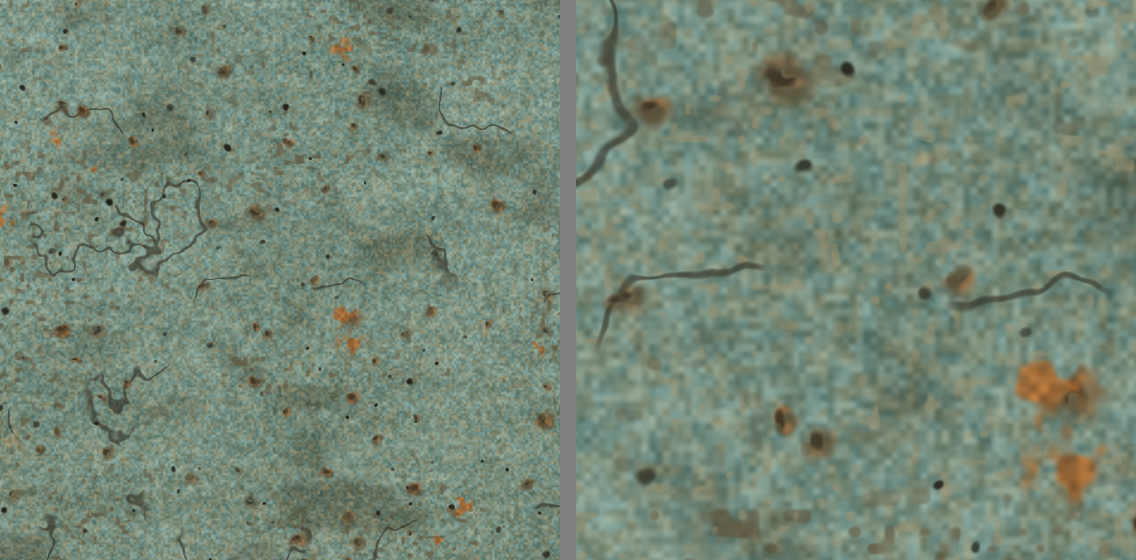
Left: the whole. Right: its middle third, enlarged.
Give the GLSL for this texture, as a three.js fragment shader.

```glsl
// Weathered teal painted metal with fine grain, rust spots, pits and hairline cracks.
#define PAINT vec3(0.468, 0.558, 0.498)
#define BROWN vec3(0.37, 0.31, 0.21)
#define PIT vec3(0.13, 0.12, 0.09)
#define ORANGE vec3(0.72, 0.42, 0.17)
#define TAN vec3(0.60, 0.57, 0.44)
#define GRAIN 0.20
#define STREAKS 0.075
#define SPOT_CELLS 15.0
#define PIT_CELLS 24.0
#define PATCH_CELLS 10.0
#define CRACK_WIDTH 0.018

varying vec2 vUv;

float hash(vec2 p) {
  vec3 q = fract(vec3(p.xyx) * 0.1031);
  q += dot(q, q.yzx + 33.33);
  return fract((q.x + q.y) * q.z);
}

float noise(vec2 p) {
  vec2 i = floor(p), f = fract(p);
  f = f * f * (3.0 - 2.0 * f);
  return mix(mix(hash(i), hash(i + vec2(1.0, 0.0)), f.x),
             mix(hash(i + vec2(0.0, 1.0)), hash(i + vec2(1.0)), f.x), f.y);
}

float fbm(vec2 p) {
  float sum = 0.0, gain = 0.5;
  for (int k = 0; k < 4; k++) {
    sum += gain * noise(p);
    p = p * 2.03 + 17.3;
    gain *= 0.5;
  }
  return sum / 0.9375;
}

// Scattered blots: x = soft halo, y = core, z = random value of the blot.
vec3 blots(vec2 p, float cells, float chance, float minR, float maxR, float seed) {
  vec2 home = floor(p * cells);
  vec3 result = vec3(0.0);
  for (int y = -1; y <= 1; y++) {
    for (int x = -1; x <= 1; x++) {
      vec2 id = home + vec2(x, y) + seed;
      float present = step(hash(id), chance);
      vec2 jitter = vec2(hash(id + 41.7), hash(id + 83.1));
      vec2 d = p - (id - seed + jitter) / cells;
      float size = hash(id + 127.9);
      float r = length(d) / mix(minR, maxR, size * size);
      float halo = present * (1.0 - smoothstep(0.45, 1.25, r));
      float core = present * (1.0 - smoothstep(0.2, 0.65, r));
      if (halo > result.x) result = vec3(halo, core, hash(id + 211.3));
    }
  }
  return result;
}

// Broken hairlines along the contours of a noise field.
float cracks(vec2 p) {
  float line = abs(fbm(p * 7.0 + 5.0) - 0.5);
  float broken = smoothstep(0.56, 0.68, noise(p * 10.0 + 31.0));
  return broken * (1.0 - smoothstep(0.2 * CRACK_WIDTH, CRACK_WIDTH, line));
}

// Paint with horizontal wear, broad shading and fine speckle.
vec3 paint(vec2 p) {
  float fine = noise(p * 235.0) - 0.5;
  float medium = noise(p * 118.0 + 9.0) - 0.5;
  float broad = fbm(p * 6.0 + 3.0) - 0.5;
  float streak = fbm(p * vec2(4.0, 42.0)) - 0.5;
  float light = GRAIN * (0.8 * fine + 0.55 * medium) + 0.10 * broad + STREAKS * streak;
  vec3 color = PAINT + light;

  // Bluer and lighter at the top, greener and duller at the bottom.
  color += (p.y - 0.5) * vec3(0.01, 0.025, 0.035);
  float hue = noise(p * 150.0 + 57.0) - 0.5;
  color += hue * vec3(0.09, 0.0, -0.07);

  float grime = smoothstep(0.5, 0.75, fbm(p * vec2(7.0, 11.0) + 71.0));
  color = mix(color, color * vec3(0.83, 0.80, 0.76), grime);
  float wear = smoothstep(0.4, 0.7, fbm(p * vec2(5.0, 9.0) + 23.0));
  float fleck = smoothstep(0.68, 0.88, noise(p * 100.0 + 13.0));
  color = mix(color, BROWN, fleck * (0.12 + 0.5 * wear));
  float chip = smoothstep(0.76, 0.93, noise(p * 125.0 + 91.0));
  return mix(color, TAN, 0.55 * chip);
}

void main() {
  vec2 p = vUv;
  vec2 warp = vec2(noise(p * 85.0), noise(p * 85.0 + 37.0)) - 0.5;
  float speck = noise(p * 170.0 + 19.0);
  vec3 color = paint(p);
  color = mix(color, PIT * 1.4, 0.6 * cracks(p + 0.004 * warp));

  // Rust spots with dark hearts and orange glints.
  vec3 spot = blots(p + 0.009 * warp, SPOT_CELLS, 0.27, 0.008, 0.019, 7.0);
  vec3 rust = mix(BROWN, ORANGE, 0.6 * spot.z * smoothstep(0.35, 0.8, speck));
  color = mix(color, rust + 0.12 * (speck - 0.5), spot.x * (0.45 + 0.45 * spot.z));
  vec2 shift = vec2(0.003, -0.002);
  vec3 heart = blots(p + shift + 0.009 * warp, SPOT_CELLS, 0.27, 0.008, 0.019, 7.0);
  color = mix(color, PIT, 0.65 * heart.y * smoothstep(0.25, 0.6, speck));

  // Ragged bare patches, a few bright orange and the rest pale.
  vec3 bare = blots(p + 0.026 * warp, PATCH_CELLS, 0.11, 0.012, 0.024, 61.0);
  vec3 bareColor = mix(TAN, ORANGE, step(0.3, bare.z)) * (0.68 + 0.5 * speck);
  color = mix(color, bareColor, 0.8 * bare.x * smoothstep(0.2, 0.55, noise(p * 70.0)));

  // Small black pits.
  vec3 pit = blots(p + 0.004 * warp, PIT_CELLS, 0.14, 0.003, 0.0075, 103.0);
  color = mix(color, PIT, pit.x * (0.5 + 0.5 * pit.z));

  gl_FragColor = vec4(clamp(color, 0.0, 1.0), 1.0);
}
```
